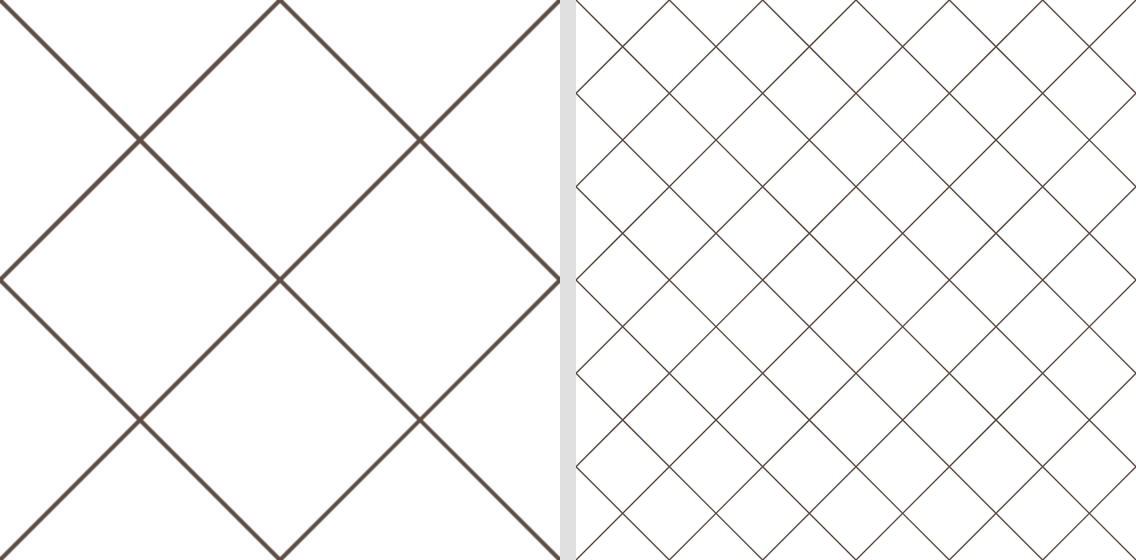
Left, the tile; right, the same tile 3 across and 3 down.
Reproduce this pattern procedurally as a WebGL 1 fragment shader.

```glsl
precision highp float;
// Thin brown diagonal lattice on white, with softly blurred lines that tile.

#define REPEATS 2.0          // diamonds across and down
#define HALF_WIDTH 0.0038    // half the line width, in canvas units
#define BLUR 0.0045          // width of the soft edge, in canvas units
#define SWELL 0.08           // relative change of line width over the canvas
#define LINE_COLOR vec3(0.365, 0.305, 0.27)
#define PAPER_COLOR vec3(1.0)
#define TAU 6.2831853

uniform vec2 u_resolution;

// Distance to the nearest line of each diagonal family.
vec2 latticeDistance(vec2 p) {
  vec2 diagonals = vec2(p.x + p.y, p.x - p.y) * REPEATS;
  return abs(fract(diagonals + 0.5) - 0.5) / (REPEATS * sqrt(2.0));
}

// Wrapping width variation: heavier at upper left, lighter at lower right.
float lineHalfWidth(vec2 p) {
  vec2 wave = sin(TAU * p);
  return HALF_WIDTH * (1.0 + SWELL * 0.5 * (wave.x - wave.y));
}

void main() {
  vec2 p = gl_FragCoord.xy / u_resolution;
  float pixel = 1.0 / min(u_resolution.x, u_resolution.y);
  float edge = 0.5 * max(BLUR, pixel);
  float halfWidth = lineHalfWidth(p);

  // Both families overlap, so the crossings fill in slightly.
  vec2 gap = smoothstep(halfWidth - edge, halfWidth + edge, latticeDistance(p));
  gl_FragColor = vec4(mix(LINE_COLOR, PAPER_COLOR, gap.x * gap.y), 1.0);
}
```
